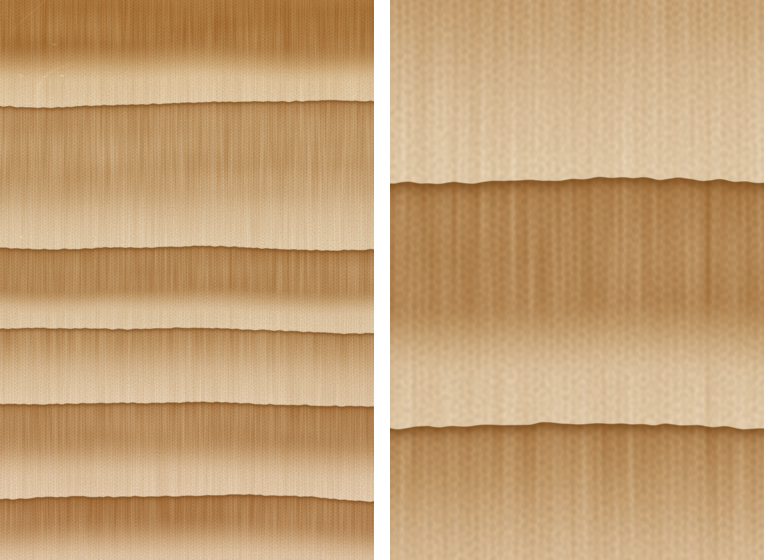
Left: the whole. Right: its middle third, enlarged.
A Shadertoy shader for this texture:

```glsl
// Six uneven horizontal bands of fibrous tan material, each dark under a thin brown
// rim and fading to cream. Bands are layered from top to bottom along wavy edges;
// stretched gradient noise and fine staggered cells give the vertical grain.

const float TAU = 6.2831853;

vec2 hashGradient(vec2 cell) {
    float h = fract(sin(dot(cell, vec2(127.1, 311.7))) * 43758.545);
    return vec2(cos(TAU * h), sin(TAU * h));
}

// Gradient noise, roughly -0.7 to 0.7.
float noise(vec2 p) {
    vec2 i = floor(p), f = fract(p);
    vec2 u = f * f * f * (f * (f * 6.0 - 15.0) + 10.0);
    float a = dot(hashGradient(i), f);
    float b = dot(hashGradient(i + vec2(1, 0)), f - vec2(1, 0));
    float c = dot(hashGradient(i + vec2(0, 1)), f - vec2(0, 1));
    float d = dot(hashGradient(i + vec2(1, 1)), f - vec2(1, 1));
    return mix(mix(a, b, u.x), mix(c, d, u.x), u.y);
}

// From cream (0) through tan to brown (1).
vec3 toneColor(float tone) {
    vec3 cream = vec3(0.875, 0.785, 0.655);
    vec3 tan_ = vec3(0.755, 0.605, 0.420);
    vec3 brown = vec3(0.625, 0.425, 0.215);
    vec3 light = mix(cream, tan_, clamp(tone * 2.0, -0.3, 1.0));
    return mix(light, brown, clamp(tone * 2.0 - 1.0, 0.0, 1.3));
}

// Height of a band's upper edge, measured down from the top.
float edgeHeight(float x, float base, float tilt, float id) {
    float arch = -0.006 * exp(-12.0 * (x - 0.55) * (x - 0.55));
    float sway = 0.007 * noise(vec2(x * 4.5 + id * 3.7, id * 5.3));
    float fringe = 0.0022 * noise(vec2(x * 55.0, id * 9.1));
    return base + arch + sway + fringe + tilt * (smoothstep(0.15, 0.85, x) - 0.5);
}

void mainImage(out vec4 fragColor, in vec2 fragCoord) {
    vec2 uv = fragCoord / iResolution.xy;
    float x = uv.x, y = 1.0 - uv.y;
    float aa = 1.0 / iResolution.y;

    // Per band: upper edge, darkness, start and end of the fade below the edge.
    vec4 bands[6] = vec4[6](
        vec4(-0.100, 0.86, 0.180, 0.250), vec4(0.187, 0.53, 0.120, 0.225),
        vec4(0.446, 0.68, 0.072, 0.118), vec4(0.592, 0.56, 0.005, 0.105),
        vec4(0.725, 0.70, 0.055, 0.135), vec4(0.891, 0.74, 0.040, 0.110));
    float tilts[6] = float[6](0.0, -0.010, 0.001, 0.007, 0.005, 0.003);

    // Vertical streaks at three widths, broken along their length.
    float streak = 0.30 * noise(vec2(x * 28.0, y * 2.0))
                 + 0.55 * noise(vec2(x * 85.0 + 7.0, y * 4.0))
                 + 0.60 * noise(vec2(x * 150.0 + 3.0, y * 9.0));
    float cloud = noise(vec2(x * 1.5, y * 14.0)) + 0.5 * noise(vec2(x * 5.0, y * 32.0));

    // Layer the bands downward.
    vec3 color = vec3(0.0);
    float shade = 0.0;
    for (int i = 0; i < 6; i++) {
        vec4 band = bands[i];
        float depth = y - edgeHeight(x, band.x, tilts[i], float(i));
        float fade = smoothstep(band.z, band.w, depth + 0.010 * streak + 0.008 * cloud);
        float tone = mix(band.y + 0.13 * cloud, 0.12 + 0.04 * cloud, fade);
        tone -= 0.12 * fade * smoothstep(band.w - 0.02, band.w + 0.05, depth);
        tone += 0.24 * exp(-max(depth, 0.0) * 45.0);
        vec3 layer = toneColor(tone + streak * mix(0.30, 0.16, fade));

        // Thin rim: crisp above, soft below.
        float rim = exp(-pow(max(depth, 0.0) / 0.0045, 1.5));
        layer = mix(layer, vec3(0.49, 0.30, 0.11), 0.80 * rim);

        float cover = smoothstep(-aa, aa, depth);
        color = mix(color, layer, cover);
        shade = mix(shade, 1.0 - fade, cover);
    }

    // Fine threads crossed by small cells, staggered between neighbours.
    float thread = x * 142.0 + 0.5 * noise(vec2(x * 12.0, y * 7.0));
    float stagger = 0.5 * mod(floor(thread), 2.0);
    float cells = sin(TAU * (y * 165.0 + stagger + noise(vec2(x * 9.0, y * 12.0))));
    float weave = 0.6 * cos(TAU * thread) + 0.5 * cells;
    color *= 1.0 + weave * mix(0.022, 0.040, shade);
    color *= 1.0 + 0.05 * noise(vec2(x * 210.0, y * 290.0));

    // Amber at the top, paler and rosier toward the bottom.
    color *= mix(vec3(1.01, 0.985, 0.91), vec3(1.0), smoothstep(0.0, 0.25, y));
    color += vec3(0.008, 0.0, 0.012) * smoothstep(0.5, 1.0, y);

    // Faint curved scuffs and a few pale flecks on the left.
    float scuff = 1.0 - smoothstep(0.0, 0.018, abs(noise(vec2(x * 4.0, y * 6.0) + 2.3)));
    float fleck = smoothstep(0.46, 0.60, noise(vec2(x * 45.0, y * 70.0)));
    float wear = smoothstep(0.35, 0.05, x) * smoothstep(-0.1, 0.3, noise(uv * 5.0 + 8.0));
    color += wear * (0.035 * scuff + 0.10 * fleck);

    fragColor = vec4(clamp(color, 0.0, 1.0), 1.0);
}
```
